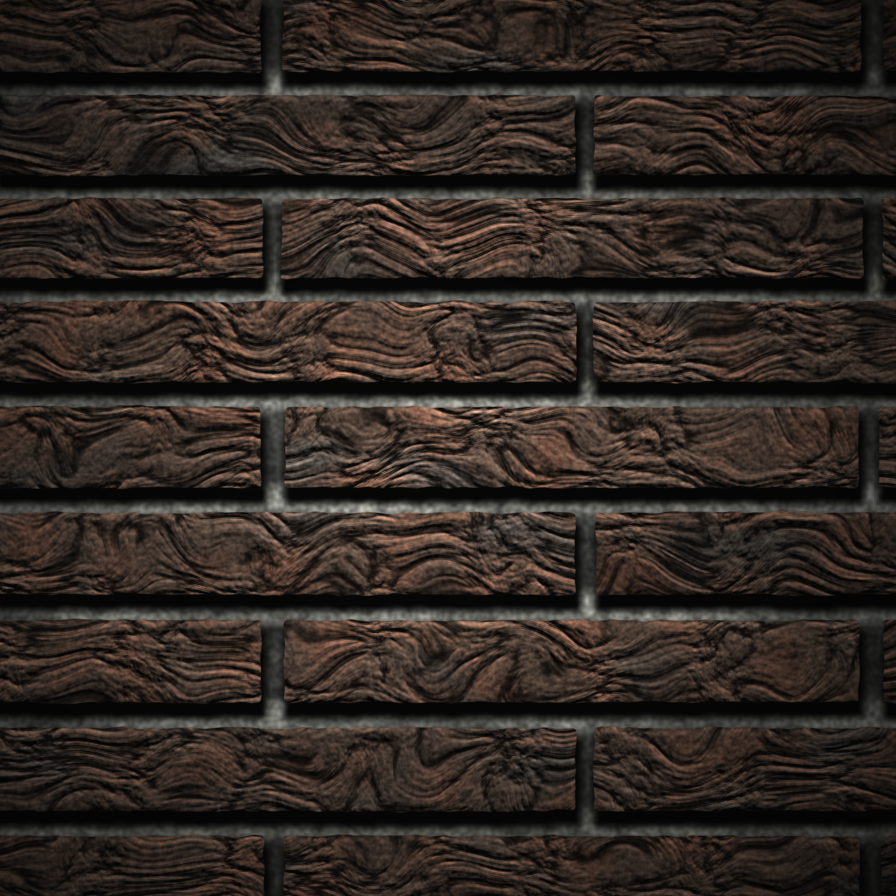
Write a Shadertoy shader that draws this texture.

```glsl
// A wall of long, dark, rough-faced bricks in running bond, lit from above.
// Each brick is a rounded box distance with creased gradient-noise relief;
// shifted copies of the boxes shade the mortar, and a soft pool of light fades out.

#define PITCH vec2(0.667, 0.1176)      // brick plus joint, width and height
#define JOINT vec2(0.0225, 0.0275)     // joint thickness, vertical and horizontal
#define TOP_EDGE 0.107                 // top of the first full course, from above
#define EDGE_WEAR 0.0022
#define RELIEF 2.3
#define SHADOW_SHIFT vec2(-0.003, 0.015)
#define LIGHT_CENTER vec2(0.45, 0.51)
#define LIGHT_FALLOFF 2.7
#define BRICK_BROWN vec3(0.40, 0.315, 0.265)
#define BRICK_RUST vec3(0.50, 0.335, 0.26)
#define BRICK_GREY vec3(0.31, 0.30, 0.285)
#define MORTAR_GREY vec3(0.53, 0.53, 0.505)

vec2 hash2(vec2 p) {
    vec3 q = fract(p.xyx * vec3(0.1031, 0.1030, 0.0973));
    q += dot(q, q.yzx + 33.33);
    return fract((q.xx + q.yz) * q.zy);
}

float cornerSlope(vec2 cell, vec2 corner, vec2 f) {
    float angle = 6.2832 * hash2(cell + corner).x;
    return dot(vec2(cos(angle), sin(angle)), f - corner);
}

// Gradient noise, roughly -0.7 to 0.7
float noise(vec2 p) {
    vec2 i = floor(p), f = p - i;
    vec2 u = f * f * f * (f * (f * 6.0 - 15.0) + 10.0);
    float low = mix(cornerSlope(i, vec2(0, 0), f), cornerSlope(i, vec2(1, 0), f), u.x);
    float high = mix(cornerSlope(i, vec2(0, 1), f), cornerSlope(i, vec2(1, 1), f), u.x);
    return mix(low, high, u.y);
}

// x: distance to the brick edge, y: height in the course, zw: brick id
vec4 wall(vec2 p) {
    float down = 1.0 - p.y;
    down += 0.006 * sin(4.42 * (down - TOP_EDGE));           // uneven courses
    float course = (down - TOP_EDGE + 0.5 * JOINT.y) / PITCH.y;
    float row = floor(course);
    float firstJoint = mod(row, 2.0) < 0.5 ? -0.015 : 0.305;
    float along = (p.x - firstJoint) / PITCH.x;
    vec2 id = vec2(floor(along), row);
    vec2 q = (vec2(along, course) - id - 0.5) * PITCH;
    vec2 jitter = hash2(id + 17.0) - 0.5;
    vec2 halfSize = 0.5 * (PITCH - JOINT) + jitter * vec2(0.006, 0.0015);
    vec2 outside = abs(q) - halfSize + 0.004;
    float d = length(max(outside, 0.0)) + min(max(outside.x, outside.y), 0.0) - 0.004;
    d += EDGE_WEAR * (noise(p * 17.0) + noise(p * 55.0 + 9.0));
    return vec4(d, q.y, id);
}

// Bulging slabs parted by sharp, slanting creases
float relief(vec2 p) {
    vec2 w = p * vec2(14.0, 40.0);
    w += 1.1 * vec2(noise(p * 11.0), noise(p * 13.0 + 31.0));
    w.y += 2.2 * noise(p * vec2(6.0, 9.0) + 5.0);
    float h = 0.0, amplitude = 1.0;
    for (int i = 0; i < 4; i++) {
        h += amplitude * abs(noise(w));
        w = mat2(1.85, 0.45, -0.45, 1.85) * w + 13.7;
        amplitude *= 0.5;
    }
    return h;
}

float bevel(float d) {
    return 0.16 * smoothstep(-0.007, 0.001, d);
}

vec3 brickColor(vec2 p, vec4 brick) {
    vec2 seed = hash2(brick.zw + 40.0);
    vec2 local = p + 7.0 * seed;
    vec2 toLight = vec2(0.0008, 0.003);

    // Relief slope toward the light
    float h = relief(local);
    float slope = h - relief(local + toLight);
    slope += bevel(wall(p + toLight).x) - bevel(brick.x);
    float grain = noise(local * vec2(125.0, 175.0)) + 0.6 * noise(local * 260.0);
    float shade = max(0.74 + RELIEF * slope + 0.38 * grain, 0.06);
    shade *= mix(0.28, 1.0, smoothstep(0.07, 0.36, h));

    // Rusty crests, grey stains and a tone for each brick
    float rust = smoothstep(-0.1, 0.5, noise(local * 14.0) + 1.2 * slope);
    float stain = smoothstep(0.15, 0.5, noise(local * vec2(7.0, 11.0) + 60.0));
    vec3 tint = mix(BRICK_BROWN, BRICK_RUST, 0.75 * rust);
    tint = mix(tint, BRICK_GREY, 0.65 * stain + 0.25 * seed.x);
    return tint * shade * mix(0.88, 1.1, seed.y);
}

vec3 mortarColor(vec2 p, vec4 brick) {
    float lit = smoothstep(-0.004, 0.012, wall(p + SHADOW_SHIFT).x);
    float upright = smoothstep(0.052, 0.034, abs(brick.y));
    float grit = 1.0 + 0.45 * noise(p * 150.0) + 0.4 * noise(p * 60.0);
    float patches = 0.95 + 0.5 * noise(p * vec2(6.0, 14.0));
    return MORTAR_GREY * (0.02 + lit * grit * patches * mix(1.0, 0.42, upright));
}

void mainImage(out vec4 fragColor, in vec2 fragCoord) {
    vec2 p = fragCoord / iResolution.y;
    float pixel = 1.0 / iResolution.y;
    vec4 brick = wall(p);
    float mortar = smoothstep(-pixel, pixel, brick.x);
    vec3 color = mix(brickColor(p, brick), mortarColor(p, brick), mortar);

    // Pool of light
    vec2 away = (p - LIGHT_CENTER) * vec2(0.95, 1.0);
    color *= 1.12 * exp(-LIGHT_FALLOFF * dot(away, away));
    fragColor = vec4(color + vec3(0.010, 0.011, 0.010), 1.0);
}
```
